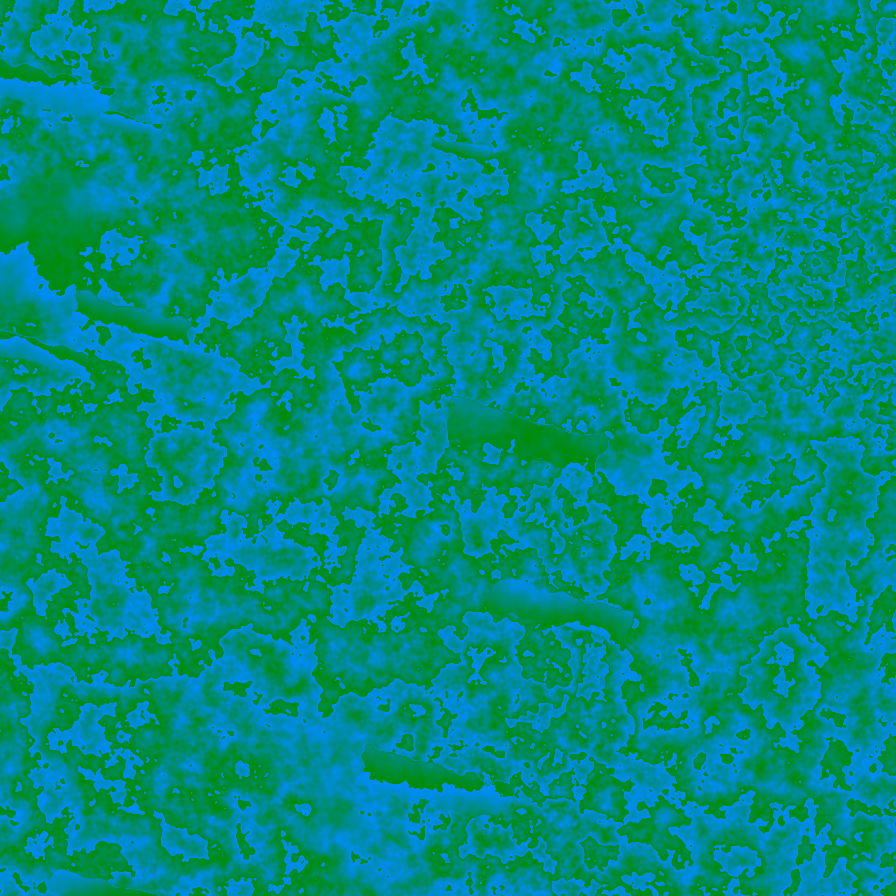
A WebGL 2 fragment shader for this texture:

```glsl
#version 300 es
precision highp float;

#define GREEN_LEVEL 0.55
#define RELIEF 1.7
#define BASE_FREQ 15.0
#define OCTAVES 5
#define GAIN 0.72
#define DETAIL 1.15
#define CALM 0.35
#define DENSE 1.9
#define PLATES 9
#define PLATE_SLOPE -0.27
#define EDGE_SOFTNESS 0.75

uniform vec2 u_resolution;
out vec4 fragColor;

// Integer hash of a lattice cell, from 0 to 1
float hash(ivec2 cell, int seed) {
    uvec2 q = uvec2(cell) * uvec2(1597u, 3812u) + uint(seed) * 7919u;
    uint n = q.x * 1973u ^ q.y * 9277u;
    n = (n ^ (n >> 15)) * 73939u + 26699u;
    n = (n ^ (n >> 13)) * 92837u;
    n ^= n >> 16;
    return float(n & 65535u) / 65535.0;
}

float valueNoise(vec2 p, int seed) {
    ivec2 cell = ivec2(floor(p));
    vec2 f = fract(p);
    f = f * f * (3.0 - 2.0 * f);
    float low = mix(hash(cell, seed), hash(cell + ivec2(1, 0), seed), f.x);
    float high = mix(hash(cell + ivec2(0, 1), seed), hash(cell + ivec2(1, 1), seed), f.x);
    return mix(low, high, f.y);
}

// Centred fractal noise, turned slightly between octaves
float detailNoise(vec2 p) {
    float sum = 0.0;
    float amplitude = 1.0;
    p *= BASE_FREQ;
    for (int i = 0; i < OCTAVES; i++) {
        sum += amplitude * (valueNoise(p, 10 + i) - 0.5);
        p = mat2(0.98, 0.17, -0.17, 0.98) * p * 2.03 + 7.3;
        amplitude *= GAIN;
    }
    return sum;
}

// Strength of the fine detail: calm patches at left, dense bands at right
float roughness(vec2 p) {
    float patches = valueNoise(p * 5.5 + 2.0, 31) * 0.7 + valueNoise(p * 13.0, 32) * 0.3;
    float level = mix(CALM, 1.1, smoothstep(0.2, 0.48, patches + 0.25 * (p.x - 0.3)));
    float bands = valueNoise(vec2(p.x * 11.0, p.y * 3.0), 33);
    float dense = smoothstep(0.45, 0.85, bands) * smoothstep(0.25, 0.85, p.x);
    return mix(level, DENSE, dense);
}

// Slanted flat slivers: x is coverage, y is the height step
vec2 plates(vec2 p, float pixel) {
    vec2 result = vec2(0.0);
    vec2 along = normalize(vec2(1.0, PLATE_SLOPE));
    for (int i = 0; i < PLATES; i++) {
        vec2 center = vec2(hash(ivec2(i, 1), 41) * 0.7, hash(ivec2(i, 2), 42));
        vec2 halfSize = mix(vec2(0.03, 0.006), vec2(0.09, 0.022), hash(ivec2(i, 3), 43));
        vec2 d = p - center;
        vec2 local = vec2(dot(d, along), dot(d, vec2(-along.y, along.x)));
        vec2 q = abs(local) - halfSize;
        float distanceToBox = length(max(q, 0.0)) + min(max(q.x, q.y), 0.0);
        float ragged = 0.012 * (valueNoise(p * 70.0, 44) - 0.5);
        float cover = 1.0 - smoothstep(-pixel, pixel, distanceToBox + ragged);
        float stepHeight = 0.35 + 0.3 * local.y / halfSize.y;
        result = mix(result, vec2(0.75, stepHeight), cover);
    }
    return result;
}

// Integral of fract(h), for box filtering the wrapped ramp
float rampIntegral(float h) {
    float f = fract(h);
    return 0.5 * (floor(h) + f * f);
}

void main() {
    vec2 p = gl_FragCoord.xy / u_resolution.y;
    float pixel = 1.0 / u_resolution.y;

    // Height field
    vec2 plate = plates(p, pixel);
    float strength = DETAIL * roughness(p) * (1.0 - plate.x);
    float height = 4.0 + RELIEF * valueNoise(p * 5.0, 51) + plate.y;
    height += strength * detailNoise(p);

    // Steep upright folds near the right edge
    float fold = valueNoise(vec2(p.x * 16.0, p.y * 4.0), 52) - 0.5;
    height += 2.2 * fold * smoothstep(0.6, 1.0, p.x);

    // Wrapped ramp, filtered over the pixel footprint
    float width = EDGE_SOFTNESS * length(vec2(dFdx(height), dFdy(height)));
    width = max(width, 0.004);
    float blue = (rampIntegral(height + 0.5 * width) - rampIntegral(height - 0.5 * width)) / width;

    fragColor = vec4(0.0, GREEN_LEVEL, clamp(blue, 0.0, 1.0), 1.0);
}
```
